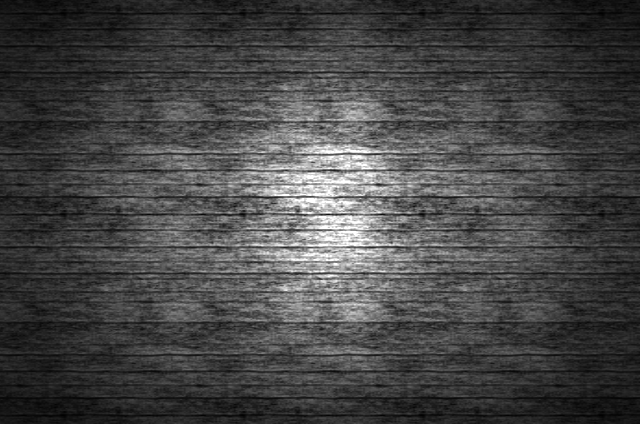
A Shadertoy shader for this texture:

```glsl
// Weathered grey planks under a soft central spotlight.
// One wrapping tile of seams, fibres and dark flecks repeats over the canvas,
// then an elliptical glow with a bright core lights it.

const float TAU = 6.2831853;

// Seams from the top of a tile: x = height in the tile, y = darkness
const vec2 SEAMS[18] = vec2[18](
    vec2(0.000, 0.9), vec2(0.050, 0.4), vec2(0.081, 0.8), vec2(0.137, 0.4),
    vec2(0.164, 0.9), vec2(0.216, 0.3), vec2(0.237, 0.6), vec2(0.295, 0.9),
    vec2(0.320, 0.5), vec2(0.386, 0.6), vec2(0.436, 0.6), vec2(0.539, 0.8),
    vec2(0.593, 0.4), vec2(0.647, 0.5), vec2(0.701, 0.9), vec2(0.783, 0.9),
    vec2(0.851, 0.7), vec2(0.915, 1.0));

float hash(vec2 p) {
    vec3 q = fract(p.xyx * vec3(0.1031, 0.1030, 0.0973));
    q += dot(q, q.yzx + 33.33);
    return fract((q.x + q.y) * q.z);
}

// Value noise that wraps once per tile
float tileNoise(vec2 tile, vec2 cells) {
    vec2 p = tile * cells;
    vec2 i = floor(p), f = fract(p);
    f = f * f * (3.0 - 2.0 * f);
    vec2 a = mod(i, cells), b = mod(i + 1.0, cells);
    return mix(mix(hash(a), hash(vec2(b.x, a.y)), f.x),
               mix(hash(vec2(a.x, b.y)), hash(b), f.x), f.y);
}

float bump(float x, float center, float width) {
    float d = (x - center) / width;
    return exp(-d * d);
}

float woodTone(vec2 tile, float pixel) {
    vec2 t = fract(tile);
    float wobble = (tileNoise(tile, vec2(9.0, 14.0)) - 0.5) * 0.006;
    float row = 0.0, gap = 0.0, lip = 0.0;

    // Seams with a pale worn lip on their upper side
    for (int i = 0; i < 18; i++) {
        float d = t.y + wobble - SEAMS[i].x;
        row += step(0.0, d);
        d -= round(d);
        float wear = 0.55 + 0.45 * tileNoise(tile + float(i) * 0.137, vec2(13.0, 7.0));
        float width = 0.0045 + pixel;
        gap = max(gap, SEAMS[i].y * wear * (1.0 - smoothstep(0.0, width, abs(d))));
        lip += SEAMS[i].y * wear * (1.0 - smoothstep(0.0, width, abs(d + 0.010)));
    }

    // Plank shades and broad stains
    float tone = 0.98 + 0.18 * (hash(vec2(row, 7.0)) - 0.5);
    float darkRows = bump(t.y, 0.742, 0.035) + bump(t.y, 0.955, 0.035);
    tone += (0.07 + 0.13 * darkRows) * cos(TAU * tile.x) - 0.10 * darkRows;
    tone += 0.45 * (tileNoise(tile, vec2(5.0, 13.0)) - 0.5);

    // Long fibres, short fibres and grit
    tone += 0.42 * (tileNoise(tile, vec2(7.0, 71.0)) - 0.5);
    tone += 0.60 * (tileNoise(tile, vec2(29.0, 127.0)) - 0.5);
    tone += 0.42 * (tileNoise(tile, vec2(97.0, 151.0)) - 0.5);

    // Rough planks carry wavy cracks and knots
    float rough = bump(t.y, 0.350, 0.030) + 0.7 * bump(t.y, 0.125, 0.040)
                + 0.6 * bump(t.y, 0.575, 0.030);
    vec2 bent = tile + vec2(0.0, 0.035 * tileNoise(tile, vec2(11.0, 17.0)));
    float crack = tileNoise(bent, vec2(23.0, 83.0));
    tone += rough * 0.75 * (crack - 0.5);
    tone -= (0.25 + 0.35 * rough) * smoothstep(0.70, 0.95, crack);

    tone += 0.30 * lip;
    return max(tone, 0.08) * (1.0 - 0.82 * gap);
}

void mainImage(out vec4 fragColor, in vec2 fragCoord) {
    // Height units, measured downwards from the top left
    vec2 p = vec2(fragCoord.x, iResolution.y - fragCoord.y) / iResolution.y;
    float aspect = iResolution.x / iResolution.y;
    vec2 fromCenter = p - vec2(0.514 * aspect, 0.5);

    vec2 tile = vec2(fromCenter.x / 0.423, (p.y - 0.0315) / 0.474);
    float wood = woodTone(tile, 1.0 / (0.474 * iResolution.y));

    // Wide vignette plus a tall bright core
    vec2 wide = fromCenter / vec2(0.505 * aspect, 0.5);
    vec2 core = fromCenter / vec2(0.17, 0.22);
    float light = 0.045 + 0.45 * exp(-1.2 * dot(wide, wide))
                + 0.32 * exp(-dot(core, core));

    fragColor = vec4(vec3(clamp(light * wood, 0.0, 1.0)), 1.0);
}
```
